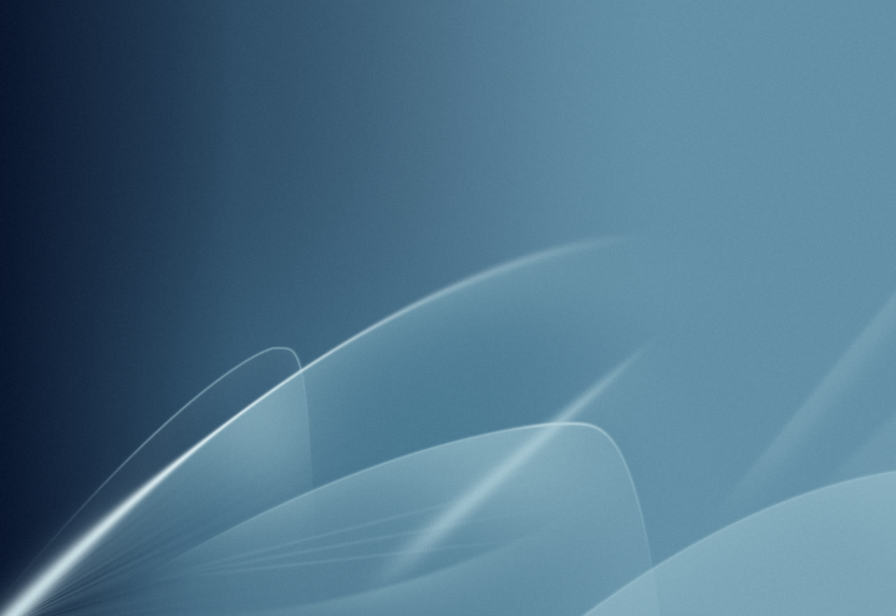
Give the GLSL for this background, as a WebGL 1 fragment shader.

```glsl
precision highp float;
// Translucent pale petals and light streaks rising over a navy to steel blue gradient.
uniform vec2 u_resolution;

#define ASPECT 1.4545
#define NAVY vec3(0.035, 0.085, 0.175)
#define SLATE vec3(0.17, 0.285, 0.385)
#define STEEL vec3(0.39, 0.565, 0.655)
#define TEAL vec3(0.29, 0.49, 0.59)
#define MIST vec3(0.62, 0.765, 0.81)
#define WHITE vec3(0.90, 0.96, 0.97)
#define GRAIN 0.014
#define RAY_COUNT 46.0

float hash(vec2 p) {
    vec3 q = fract(p.xyx * 0.1031);
    q += dot(q, q.yzx + 33.33);
    return fract((q.x + q.y) * q.z);
}

float noise1(float x) {
    float i = floor(x), f = fract(x);
    return mix(hash(vec2(i, 7.0)), hash(vec2(i + 1.0, 7.0)), f * f * (3.0 - 2.0 * f));
}

// Approximate distance below a crest; each flank holds width, drop and power.
float crest(vec2 p, vec2 peak, vec3 left, vec3 right) {
    vec3 flank = p.x < peak.x ? left : right;
    float d = max(abs(p.x - peak.x) / flank.x, 0.0001);
    float slope = flank.y * flank.z / flank.x * pow(d, flank.z - 1.0);
    return (peak.y - flank.y * pow(d, flank.z) - p.y) / sqrt(1.0 + slope * slope);
}

float bell(float d, float width) {
    return exp(-d * d / (width * width));
}

float spot(vec2 p, vec2 center, vec2 size) {
    vec2 q = (p - center) / size;
    return exp(-dot(q, q));
}

// Position along a segment (x, 0 to 1) and distance above it (y).
vec2 along(vec2 p, vec2 a, vec2 b) {
    vec2 d = b - a, q = p - a;
    return vec2(dot(q, d) / dot(d, d), (d.x * q.y - d.y * q.x) / length(d));
}

vec3 backdrop(vec2 p) {
    vec3 c = mix(NAVY, SLATE, clamp(p.x / 0.38, 0.0, 1.0));
    c = mix(c, STEEL, smoothstep(0.25, 1.1, p.x));
    return mix(c, TEAL, 0.45 * spot(p, vec2(0.58, 0.34), vec2(0.32, 0.26)));
}

void main() {
    vec2 p = gl_FragCoord.xy / u_resolution * vec2(ASPECT, 1.0);
    float aa = 1.0 / u_resolution.y;
    vec3 col = backdrop(p);

    // Small petal behind the main arc
    float small = crest(p, vec2(0.445, 0.435), vec3(0.445, 0.41, 1.3), vec3(0.061, 0.19, 5.0));
    float inSmall = smoothstep(-aa, aa, small);
    float smallFade = smoothstep(0.0, 0.3, p.x) * smoothstep(0.22, 0.38, p.y + 0.4 * (0.445 - p.x));
    col = mix(col, MIST, inSmall * exp(-max(small, 0.0) / 0.05) * 0.10 * smallFade);
    col = mix(col, MIST, bell(small, 0.0022) * (0.12 + 0.38 * smallFade) * smoothstep(0.2, 0.4, p.y + 0.5 * (0.445 - p.x)));

    // Main arc: body, soft rim and inner glow
    vec3 mainFlank = vec3(1.05, 0.617, 1.75);
    float arc = crest(p, vec2(1.07, 0.617), mainFlank, mainFlank);
    float soft = mix(aa, 0.012, smoothstep(0.5, 1.05, p.x));
    float inArc = smoothstep(-soft, soft, arc);
    float arcFade = 1.0 - smoothstep(0.7, 1.12, p.x);
    float depth = max(arc, 0.0);
    col = mix(col, TEAL, inArc * 0.55 * arcFade * smoothstep(0.0, 0.35, p.x));
    col = mix(col, MIST, inArc * exp(-depth / 0.06) * 0.38 * arcFade * smoothstep(0.05, 0.35, p.x));
    col = mix(col, MIST, inArc * 0.12 * spot(p, vec2(0.9, 0.54), vec2(0.18, 0.07)));
    float patchGlow = spot(p, vec2(0.43, 0.31), vec2(0.11, 0.12));
    col = mix(col, MIST, inArc * patchGlow * mix(0.22, 0.45, inSmall));

    // Fine rays fanning from the lower left root
    vec2 fromRoot = p + vec2(0.02, 0.03);
    float rays = noise1(atan(fromRoot.y, fromRoot.x) * RAY_COUNT);
    col = mix(col, MIST, inArc * rays * 0.38 * exp(-length(fromRoot) / 0.2));

    // Inner petal
    float petal = crest(p, vec2(0.919, 0.3125), vec3(0.673, 0.24, 1.6), vec3(0.141, 0.24, 3.4));
    float inPetal = smoothstep(-aa, aa, petal);
    float root = smoothstep(0.2, 0.5, p.x);
    float petalLight = 0.16 + 0.30 * exp(-max(petal, 0.0) / 0.05) * (1.0 - smoothstep(0.85, 1.05, p.x));
    petalLight += 0.32 * spot(p, vec2(0.83, 0.23), vec2(0.17, 0.10));
    col = mix(col, MIST, inPetal * petalLight * root);
    col = mix(col, MIST, bell(petal, 0.0025) * 0.4 * root * smoothstep(0.02, 0.25, p.y));
    col = mix(col, WHITE, bell(petal, 0.003) * 0.5 * spot(p, vec2(0.91, 0.31), vec2(0.07, 0.05)));

    // Curved fold and straight veins inside the petal
    float foldX = max(p.x - 0.284, 0.0);
    float fold = 0.4 * foldX * foldX - p.y;
    float foldLight = smoothstep(-0.006, 0.006, fold) * exp(-max(fold, 0.0) / 0.06);
    col = mix(col, MIST, inPetal * foldLight * 0.35 * spot(p, vec2(0.65, 0.06), vec2(0.24, 0.10)));
    for (int i = 0; i < 3; i++) {
        float vein = p.y - 0.055 - (0.11 + 0.07 * float(i)) * (p.x - 0.22);
        col = mix(col, MIST, inPetal * bell(vein, 0.003) * 0.15 * root * (1.0 - smoothstep(0.6, 0.95, p.x)));
    }

    // Diagonal streak with a thin sheet on its lower side
    vec2 streak = along(p, vec2(0.653, 0.09), vec2(1.06, 0.45));
    float window = smoothstep(-0.2, 0.25, streak.x) * (1.0 - smoothstep(0.55, 1.05, streak.x));
    float sheet = smoothstep(0.004, -0.004, streak.y) * exp(min(streak.y, 0.0) / 0.08);
    col = mix(col, MIST, sheet * 0.26 * smoothstep(0.2, 0.65, streak.x) * (1.0 - smoothstep(0.75, 1.08, streak.x)));
    col = mix(col, mix(MIST, WHITE, 0.25), bell(streak.y, mix(0.02, 0.006, clamp(streak.x, 0.0, 1.0))) * 0.65 * window);

    // Faint beam and sheet at the right
    vec2 beam = along(p, vec2(1.136, 0.129), vec2(1.4545, 0.517));
    float beamLight = bell(beam.y, beam.y > 0.0 ? 0.008 : 0.035);
    col = mix(col, MIST, beamLight * 0.24 * smoothstep(-0.05, 0.5, beam.x));
    vec2 haze = along(p, vec2(1.32, 0.2), vec2(1.4545, 0.33));
    col = mix(col, MIST, 0.15 * smoothstep(0.01, -0.01, haze.y) * smoothstep(-0.2, 0.6, haze.x));

    // Pale hill in the lower right corner
    vec3 hillFlank = vec3(0.573, 0.24, 1.765);
    float hill = crest(p, vec2(1.52, 0.24), hillFlank, hillFlank);
    float hillLight = 0.38 + 0.18 * exp(-max(hill, 0.0) / 0.07);
    col = mix(col, MIST, smoothstep(-aa, aa, hill) * hillLight);
    col = mix(col, MIST, bell(hill, 0.003) * 0.35);

    // Bright rim of the main arc, widest near its root
    float rimWidth = mix(0.016, 0.003, smoothstep(0.0, 0.4, p.x)) + 0.006 * smoothstep(0.5, 0.95, p.x);
    float rim = bell(arc, rimWidth) * mix(0.9, 0.22, smoothstep(0.25, 0.85, p.x)) * (1.0 - smoothstep(0.8, 1.08, p.x));
    col = mix(col, WHITE, rim);
    col = mix(col, MIST, bell(arc, 0.04) * 0.28 * (1.0 - smoothstep(0.05, 0.35, p.x)));

    col += GRAIN * (hash(floor(p * 352.0)) - 0.5);
    gl_FragColor = vec4(col, 1.0);
}
```
